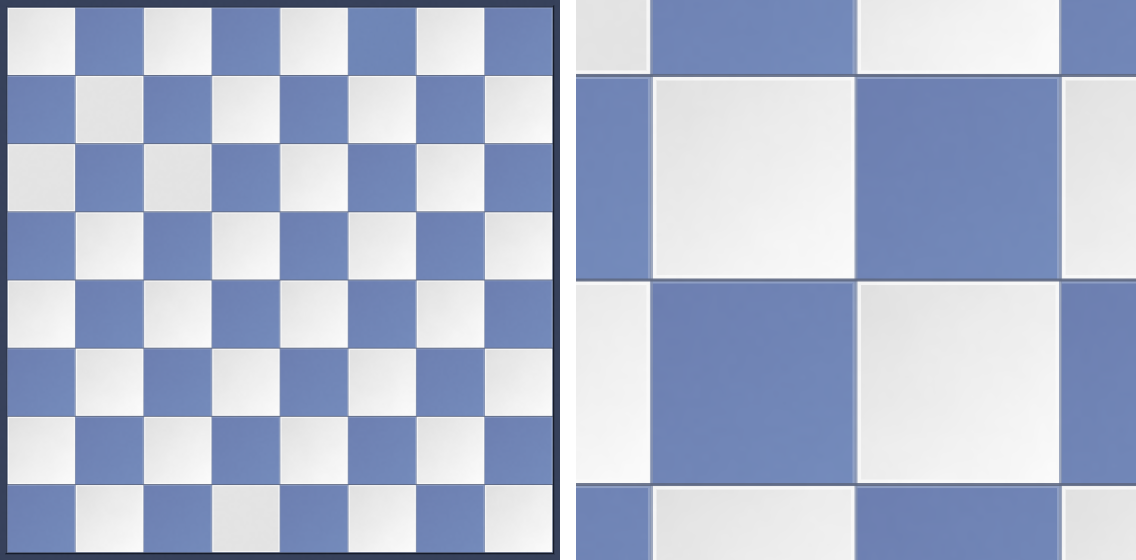
Left, the full canvas; right, a detail of the centre.
This pattern is drawn by a WebGL 1 fragment shader. Its source:

```glsl
precision highp float;
uniform vec2 u_resolution;

const float CELLS = 8.0;
const float BORDER = 0.0130;
const float SEAM_HALF = 0.0009;
const float RIM_WIDTH = 0.0030;
const float SHADOW_WIDTH = 0.0032;
const float GRAIN = 0.006;

const vec3 FRAME = vec3(0.215, 0.255, 0.355);
const vec3 FRAME_SHADOW = vec3(0.07, 0.09, 0.14);
const vec3 BLUE_DARK = vec3(0.425, 0.495, 0.690);
const vec3 BLUE_LIGHT = vec3(0.455, 0.545, 0.735);
const vec3 BLUE_FLAT = vec3(0.435, 0.525, 0.715);
const vec3 BLUE_RIM = vec3(0.60, 0.66, 0.79);
const vec3 WHITE_DARK = vec3(0.875);
const vec3 WHITE_LIGHT = vec3(0.985);
const vec3 WHITE_FLAT = vec3(0.892);
const vec3 WHITE_RIM = vec3(0.98);
const vec3 SEAM_ROW = vec3(0.37, 0.41, 0.51);
const vec3 SEAM_COLUMN = vec3(0.53, 0.58, 0.69);

// Antialiased coverage of the region where distance < width
float coverage(float distance, float width, float pixel) {
  return clamp((width - distance) / pixel + 0.5, 0.0, 1.0);
}

float hash(vec2 p) {
  return fract(sin(dot(p, vec2(12.99, 78.23))) * 43758.5);
}

float valueNoise(vec2 p) {
  vec2 i = floor(p);
  vec2 f = fract(p);
  f = f * f * (3.0 - 2.0 * f);
  return mix(mix(hash(i), hash(i + vec2(1.0, 0.0)), f.x),
             mix(hash(i + vec2(0.0, 1.0)), hash(i + 1.0), f.x), f.y);
}

float isCell(vec2 cell, vec2 target) {
  return step(length(cell - target), 0.5);
}

// Squares without a sheen: a small chevron and two lone cells
float flatSquare(vec2 cell) {
  vec2 offset = cell - vec2(1.0, 5.0);
  float ring = step(abs(abs(offset.x) + abs(offset.y) - 1.0), 0.5);
  float chevron = ring * step(-0.5, offset.y);
  return max(chevron, max(isCell(cell, vec2(3.0, 0.0)),
                          isCell(cell, vec2(5.0, 7.0))));
}

vec3 squareColor(vec2 cell, vec2 local, float cellSize, float pixel) {
  float white = mod(cell.x + cell.y, 2.0);
  float plain = flatSquare(cell);
  float sheen = 0.5 * (local.x + 1.0 - local.y);
  sheen += (valueNoise((cell + local) * 5.0) - 0.5) * 0.08;

  vec3 blue = mix(mix(BLUE_DARK, BLUE_LIGHT, sheen), BLUE_FLAT, plain);
  vec3 pale = mix(mix(WHITE_DARK, WHITE_LIGHT, sheen), WHITE_FLAT, plain);

  // Bright bevels: top and right on blue, all sides on white
  vec2 low = local * cellSize;
  vec2 high = (1.0 - local) * cellSize;
  float blueRim = coverage(min(high.x, high.y), RIM_WIDTH * 0.7, pixel);
  float paleRim = coverage(min(min(low.x, low.y), min(high.x, high.y)),
                           RIM_WIDTH, pixel);
  blue = mix(blue, BLUE_RIM, 0.75 * blueRim);
  pale = mix(pale, WHITE_RIM, 0.8 * paleRim);
  vec3 color = mix(blue, pale, white);

  // Seams: dark between rows, softer between columns
  vec2 edge = min(low, high);
  color = mix(color, SEAM_COLUMN, 0.8 * coverage(edge.x, SEAM_HALF, pixel));
  return mix(color, SEAM_ROW, 0.9 * coverage(edge.y, SEAM_HALF, pixel));
}

vec3 frameColor(vec2 uv, float pixel) {
  // Thick shadow at right and bottom, faint line at left and top
  vec2 lower = BORDER - uv;
  vec2 upper = uv - (1.0 - BORDER);
  float thick = coverage(max(upper.x, lower.y), SHADOW_WIDTH, pixel);
  float outside = max(max(lower.x, upper.x), max(lower.y, upper.y));
  thick *= coverage(outside, SHADOW_WIDTH, pixel) * step(0.0, max(upper.x, lower.y));
  float thin = coverage(outside, SEAM_HALF * 1.5, pixel);
  return mix(FRAME, FRAME_SHADOW, max(0.9 * thick, 0.4 * thin));
}

void main() {
  float side = min(u_resolution.x, u_resolution.y);
  float pixel = 1.0 / side;
  vec2 uv = (gl_FragCoord.xy - 0.5 * u_resolution) / side + 0.5;

  float cellSize = (1.0 - 2.0 * BORDER) / CELLS;
  vec2 grid = (uv - BORDER) / cellSize;
  vec2 cell = clamp(floor(grid), 0.0, CELLS - 1.0);
  vec3 board = squareColor(cell, clamp(grid - cell, 0.0, 1.0), cellSize, pixel);

  vec2 fromCenter = abs(uv - 0.5);
  float inside = coverage(max(fromCenter.x, fromCenter.y), 0.5 - BORDER, pixel);
  vec3 color = mix(frameColor(uv, pixel), board, inside);
  color += (valueNoise(uv * 190.0) - 0.5) * GRAIN;
  gl_FragColor = vec4(color, 1.0);
}
```
